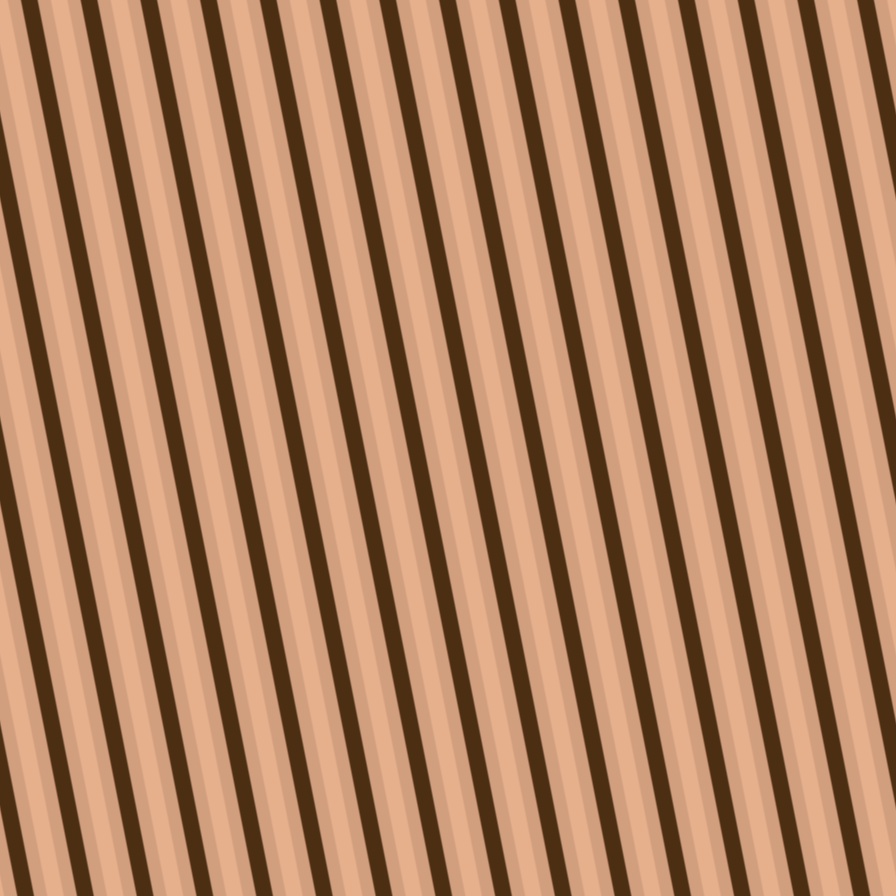
This pattern is drawn by a three.js fragment shader. Its source:

```glsl
#define FREQUENCY vec2(15.0, 2.94)
#define DARK_CENTRE 0.43
#define DARK_HALF 0.14
#define LIGHT_HALF 0.138
#define SOFTNESS 0.022
#define DARK_BROWN vec3(0.298, 0.180, 0.070)
#define MID_TAN vec3(0.820, 0.620, 0.495)
#define LIGHT_TAN vec3(0.902, 0.690, 0.550)

varying vec2 vUv;

// Coverage of a band, given the distance from its centre line
float band(float distanceToCentre, float halfWidth) {
  return 1.0 - smoothstep(halfWidth - SOFTNESS, halfWidth + SOFTNESS, distanceToCentre);
}

void main() {
  // Position within one slanted repeat, in periods
  float phase = dot(vUv, FREQUENCY) - DARK_CENTRE;
  float toDark = abs(fract(phase + 0.5) - 0.5);
  float toLight = 0.5 - toDark;

  // Light band midway between the dark stripes
  vec3 colour = mix(MID_TAN, LIGHT_TAN, band(toLight, LIGHT_HALF));
  colour = mix(colour, DARK_BROWN, band(toDark, DARK_HALF));

  gl_FragColor = vec4(colour, 1.0);
}
```
